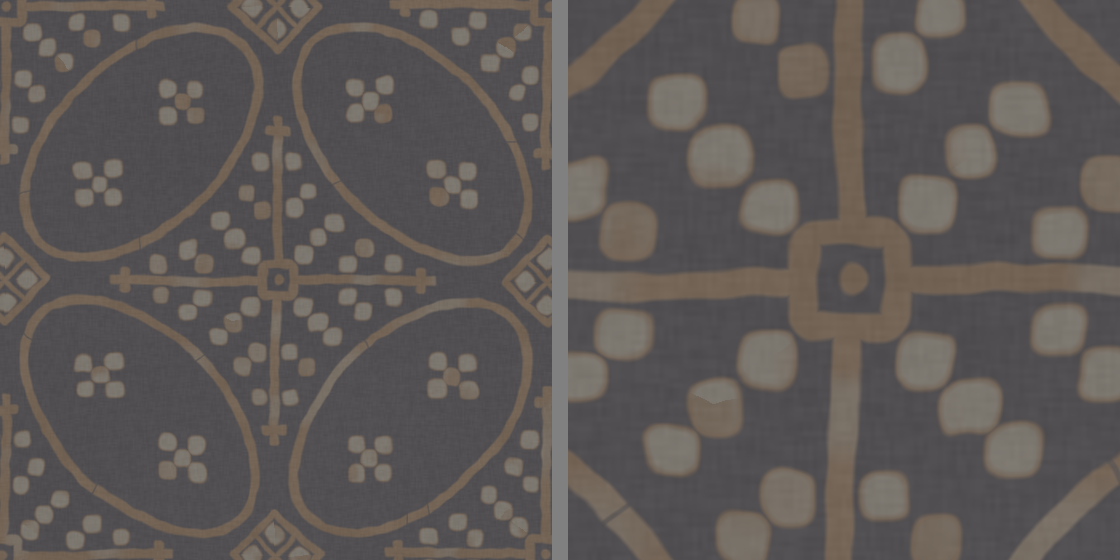
Left: the whole. Right: its middle third, enlarged.
A Shadertoy shader for this pattern:

```glsl
float hash(vec2 p) {
    return fract(sin(dot(p, vec2(127.1, 311.7))) * 43758.5453);
}

float noise(vec2 p) {
    vec2 i = floor(p), f = fract(p);
    f = f * f * (3.0 - 2.0 * f);
    return mix(mix(hash(i), hash(i + vec2(1, 0)), f.x),
               mix(hash(i + vec2(0, 1)), hash(i + vec2(1, 1)), f.x), f.y);
}

float box(vec2 p, vec2 halfSize) {
    vec2 d = abs(p) - halfSize;
    return length(max(d, 0.0)) + min(max(d.x, d.y), 0.0);
}

float ellipse(vec2 p, vec2 r) {
    float k = length(p / r);
    return k * (k - 1.0) / max(length(p / (r * r)), 0.001);
}

float cover(float d) {
    float w = 0.0014 + 0.7 / iResolution.y;
    return smoothstep(w, -w, d);
}

// Squarish hand-set dot; nearest holds distance and a random tint
void addDot(vec2 p, float radius, vec2 seed, inout vec2 nearest) {
    vec2 jitter = vec2(hash(seed), hash(seed + 5.3)) - 0.5;
    vec2 a = abs(p - 0.005 * jitter);
    float d = pow(a.x * a.x * a.x + a.y * a.y * a.y + 1e-9, 1.0 / 3.0) - radius - 0.002 * jitter.x;
    if (d < nearest.x) nearest = vec2(d, hash(seed + 9.1));
}

// Arm along +y with a small crossbar near its tip
float arm(vec2 p, float seed) {
    float bar = 0.264 + 0.024 * (seed - 0.5);
    float stem = box(p - vec2(0, 0.5 * bar + 0.026), vec2(0.004, 0.5 * bar - 0.004)) - 0.0045;
    return min(stem, box(p - vec2(0, bar), vec2(0.017, 0.003)) - 0.006);
}

void mainImage(out vec4 fragColor, in vec2 fragCoord) {
    vec2 uv = (fragCoord - 0.5 * iResolution.xy) / iResolution.y;

    // Hand-drawn wobble
    vec2 p = uv + 0.009 * (vec2(noise(uv * 8.0), noise(uv * 8.0 + 40.0)) - 0.5)
                + 0.004 * (vec2(noise(uv * 55.0), noise(uv * 55.0 + 70.0)) - 0.5);

    // Quarter cells, mirrored so that stars sit on the rising diagonal
    vec2 h = vec2(0.485, 0.49);
    vec2 cell = floor(p / h);
    vec2 e = p - (cell + 0.5) * h;
    float odd = mod(cell.x + cell.y, 2.0);
    e.x *= 1.0 - 2.0 * odd;
    bool lower = e.x + e.y < 0.0;
    vec2 node = cell + (lower ? vec2(odd, 0) : vec2(1.0 - odd, 1));
    vec2 star = 0.5 * h + (lower ? e : -e);
    vec2 side = sign(p - node * h);
    vec2 diamond = e.x < e.y ? e - 0.5 * h * vec2(-1, 1) : e - 0.5 * h * vec2(1, -1);
    diamond = vec2(diamond.x + diamond.y, diamond.x - diamond.y) * 0.7071;

    // Oval ring with fine cracks
    vec2 axis = vec2(e.x - e.y, e.x + e.y) * 0.7071;
    float line = abs(ellipse(axis, vec2(0.254, 0.148))) - 0.0082;
    float crack = 0.0;
    for (float i = 0.0; i < 3.0; i++) {
        float angle = 6.2832 * hash(cell + 3.7 * i);
        vec2 ray = vec2(cos(angle), sin(angle));
        float off = abs(ray.x * e.y - ray.y * e.x);
        crack = max(crack, smoothstep(0.0025, 0.0005, off) * step(0.0, dot(ray, e)));
    }

    // Star: four arms and a square eye
    float stroke = arm(star, hash(node + vec2(0, 0.3 * side.y)));
    stroke = min(stroke, arm(star.yx, hash(node + vec2(0.3 * side.x, 0))));
    stroke = min(stroke, abs(box(star, vec2(0.021)) - 0.007) - 0.0085);
    stroke = min(stroke, length(star) - 0.009);

    // Diamond divided into four panes
    stroke = min(stroke, abs(box(diamond, vec2(0.055))) - 0.0068);
    vec2 pane = abs(diamond);
    stroke = min(stroke, max(min(pane.x, pane.y) - 0.0045, max(pane.x, pane.y) - 0.055));

    // Dots: diamond panes, paired flowers, rows of three, two and one
    vec2 dots = vec2(1.0, 0.0);
    addDot(pane - 0.029, 0.0165, cell + 0.2 * sign(diamond), dots);
    for (float s = -1.0; s < 2.0; s += 2.0) {
        vec2 flower = e - s * vec2(0.074, -0.074);
        vec2 seed = cell + 0.37 * s;
        addDot(abs(flower) - vec2(0.026, 0.0245), 0.0158, seed + 0.13 * sign(flower), dots);
        addDot(flower, 0.0145, seed, dots);
    }
    for (float row = 0.0; row < 3.0; row++) {
        for (float i = 0.0; i < 3.0 - row; i++) {
            vec2 c = vec2(row < 0.5 ? 0.047 : 0.029, 0.046 + 0.081 * row) + 0.0285 * i;
            vec2 seed = node + 0.31 * side;
            addDot(star - c, 0.0152, seed + c, dots);
            addDot(star - c.yx, 0.0152, seed + c.yx, dots);
        }
    }

    // Dyed cloth: dark ground, worn tan lines, cream dots with tan rims
    vec3 cream = vec3(0.485, 0.465, 0.435);
    vec3 tan0 = vec3(0.45, 0.39, 0.335) + 0.025 * (noise(uv * 22.0) - 0.5);
    vec3 worn = mix(tan0, cream, 0.6 * smoothstep(0.72, 0.95, noise(uv * 13.0 + 8.0)));
    vec3 color = vec3(0.318, 0.308, 0.318) + 0.012 * (noise(uv * 5.0) - 0.5);
    color = mix(color, worn, cover(line) * (1.0 - 0.6 * crack));
    color = mix(color, worn, cover(stroke));
    float stain = smoothstep(0.6, 1.0, dots.y) * smoothstep(0.2, 0.7, noise(uv * 38.0));
    color = mix(color, tan0, cover(dots.x - 0.0008));
    color = mix(color, mix(cream, tan0, stain), smoothstep(0.001, -0.004, dots.x));

    // Woven threads
    float weave = noise(uv * vec2(90, 350)) + noise(uv * vec2(350, 90) + 20.0) - 1.0;
    fragColor = vec4(color + 0.018 * weave, 1.0);
}
```
